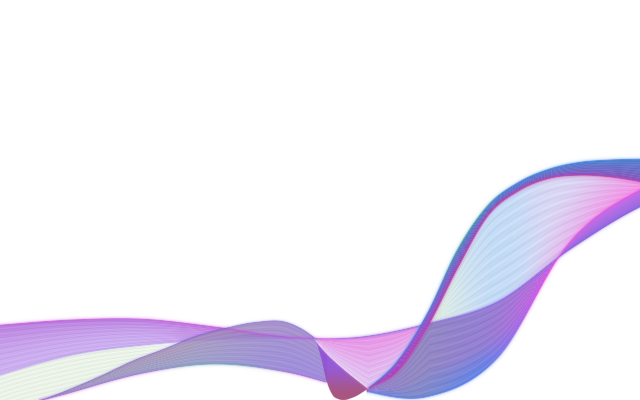
This background is drawn by a WebGL 1 fragment shader. Its source:

```glsl
precision highp float;
// Translucent violet and blue ribbon twisting across a white background.
uniform vec2 u_resolution;

// Cubic interpolation weights for four knots at signed distances d.
vec4 weights(vec4 d) {
  d = abs(d);
  vec4 inner = (1.5 * d - 2.5) * d * d + 1.0;
  vec4 outer = ((-0.5 * d + 2.5) * d - 4.0) * d + 2.0;
  return mix(mix(inner, outer, step(1.0, d)), vec4(0.0), step(2.0, d));
}

float spline(float t, vec4 a, vec4 b, vec4 c) {
  vec4 d = t - vec4(0.0, 1.0, 2.0, 3.0);
  return dot(a, weights(d)) + dot(b, weights(d - 4.0)) + dot(c, weights(d - 8.0));
}

// Height and slope stretch of a curve whose inner knots span lo..hi.
vec2 curve(float x, float lo, float hi, vec4 a, vec4 b, vec4 c) {
  float t = 1.0 + 9.0 * (x - lo) / (hi - lo);
  float h = spline(t, a, b, c);
  float slope = (spline(t + 0.02, a, b, c) - h) * 450.0 / (hi - lo) / 1.6;
  return vec2(h, sqrt(1.0 + slope * slope));
}

vec2 lower(vec2 a, vec2 b) {
  return a.x < b.x ? a : b;
}

float gate(float x, float lo, float hi, float soft) {
  return smoothstep(lo - soft, lo + soft, x) * (1.0 - smoothstep(hi - soft, hi + soft, x));
}

// Smooth coverage between two curves.
float band(float y, vec2 top, vec2 bottom, float px) {
  return smoothstep(-px, px, (top.x - y) / top.y) * smoothstep(-px, px, (y - bottom.x) / bottom.y);
}

float across(float y, vec2 top, vec2 bottom) {
  return clamp((y - bottom.x) / max(top.x - bottom.x, 0.004), 0.0, 1.0);
}

float rim(float y, vec2 edge, float width) {
  return exp(-abs(y - edge.x) / (edge.y * width));
}

// Fine threads running along a ribbon.
float threads(float s, float x) {
  return 0.018 * sin(s * 55.0 + x * 24.0) + 0.012 * sin(s * 117.0 - x * 31.0);
}

void main() {
  vec2 p = gl_FragCoord.xy / u_resolution;
  float x = p.x, y = p.y, px = 0.8 / u_resolution.y;

  // Ribbon edges
  vec2 spine = curve(x, 0.0, 1.0, vec4(0.171, 0.187, 0.2, 0.202),
    vec4(0.183, 0.158, 0.156, 0.19), vec4(0.246, 0.375, 0.483, 0.552));
  vec2 base = curve(x, 0.0, 1.0, vec4(-0.146, -0.035, 0.019, 0.067),
    vec4(0.09, 0.071, 0.027, 0.008), vec4(0.106, 0.392, 0.525, 0.583));
  vec2 under = curve(x, 0.0, 1.0, vec4(0.0, 0.062, 0.112, 0.137),
    vec4(0.15, 0.154, 0.15, 0.15), vec4(0.15));
  vec2 hump = curve(x, 0.065, 0.495, vec4(-0.021, 0.0, 0.029, 0.062),
    vec4(0.098, 0.127, 0.158, 0.179), vec4(0.194, 0.194, 0.15, 0.062));
  vec2 crest = curve(x, 0.573, 1.0, vec4(-0.042, 0.025, 0.096, 0.217),
    vec4(0.377, 0.487, 0.544, 0.577), vec4(0.594, 0.6, 0.602, 0.602));
  vec2 inner = curve(x, 0.573, 1.0, vec4(-0.042, 0.025, 0.071, 0.183),
    vec4(0.331, 0.462, 0.523, 0.554), vec4(0.562, 0.558, 0.546, 0.529));
  vec2 pocket = curve(x, 0.492, 0.5755, vec4(0.171, 0.154, 0.108, 0.046),
    vec4(0.012, 0.002, 0.0, 0.004), vec4(0.01, 0.019, 0.029, 0.042));
  float foldX = clamp((x - 0.492) / 0.0835, 0.0, 1.0);
  vec2 fold = vec2(0.154 - 0.125 * pow(foldX, 0.8), 1.35);
  float left = gate(x, -1.0, 0.495, 0.001);
  float right = gate(x, 0.573, 2.0, 0.001);
  float s, mask;
  vec3 tint, color = vec3(1.0);

  // Pale sheet and upper violet band at the left
  s = across(y, under, base);
  mask = band(y, under, base, px) * (1.0 - smoothstep(0.2, 0.38, x));
  color = mix(color, vec3(0.92, 0.95, 0.91) + threads(s, x), mask);
  s = across(y, spine, under);
  tint = mix(vec3(0.8, 0.69, 0.94), vec3(0.73, 0.5, 0.87), s * s);
  tint = mix(tint, vec3(0.78, 0.43, 0.87), smoothstep(0.2, 0.48, x));
  color = mix(color, tint + threads(s, x), band(y, spine, under, px) * left);

  // Dusky hump
  s = across(y, hump, base);
  tint = mix(vec3(0.55, 0.59, 0.76), vec3(0.65, 0.55, 0.7), s);
  tint = mix(tint, vec3(0.57, 0.48, 0.84), smoothstep(0.26, 0.48, x) * (1.0 - 0.5 * s));
  mask = band(y, hump, base, px) * gate(x, 0.06, 0.511, 0.001);
  color = mix(color, tint + threads(s, x), mask * 0.86);

  // Pink centre
  vec2 floorEdge = fold;
  if (x > 0.5755) floorEdge = inner;
  s = across(y, spine, floorEdge);
  tint = mix(vec3(0.88, 0.79, 0.95), vec3(0.91, 0.58, 0.9), s);
  mask = band(y, spine, floorEdge, px) * gate(x, 0.492, 0.67, 0.001);
  color = mix(color, tint + threads(s, x), mask);

  // Folded pocket
  tint = mix(vec3(0.64, 0.3, 0.48), vec3(0.57, 0.32, 0.83), smoothstep(0.01, 0.09, y));
  mask = band(y, fold, pocket, px) * gate(x, 0.492, 0.5755, 0.001);
  color = mix(color, tint, mask * 0.95);

  // Lower sweep at the right
  vec2 roof = lower(spine, inner);
  s = across(y, roof, base);
  tint = mix(vec3(0.4, 0.52, 0.9), vec3(0.58, 0.5, 0.82), smoothstep(0.0, 0.5, s));
  tint = mix(tint, vec3(0.57, 0.56, 0.72), gate(x, 0.6, 0.7, 0.06) * 0.6);
  tint = mix(tint, vec3(0.84, 0.36, 0.9), smoothstep(0.74, 0.86, x) * (1.0 - 0.6 * s));
  color = mix(color, tint + threads(s, x), band(y, roof, base, px) * right);

  // Pale upper sheet and its shaded far edge
  s = across(y, inner, spine);
  tint = mix(vec3(0.87, 0.93, 0.89), vec3(0.77, 0.86, 0.96), smoothstep(0.67, 0.77, x));
  tint = mix(tint, vec3(0.85, 0.84, 0.95), smoothstep(0.79, 0.87, x));
  tint = mix(tint, vec3(0.95, 0.58, 0.9), smoothstep(0.84, 1.0, x + 0.08 * (0.5 - s)));
  color = mix(color, tint + threads(s, x), band(y, inner, spine, px) * right);
  s = across(y, base, spine);
  tint = mix(vec3(0.58, 0.42, 0.88), vec3(0.78, 0.43, 0.9), s);
  color = mix(color, tint, band(y, base, spine, px) * gate(x, 0.86, 2.0, 0.01));

  // Dark outer crest
  s = across(y, crest, inner);
  tint = mix(vec3(0.54, 0.35, 0.75), vec3(0.33, 0.52, 0.82), s);
  tint = mix(vec3(0.66, 0.3, 0.78), tint, smoothstep(0.62, 0.74, x));
  color = mix(color, tint + threads(s, x), band(y, crest, inner, px) * right);

  // Coloured rims
  tint = mix(vec3(0.77, 0.32, 0.86), vec3(0.5, 0.36, 0.87), smoothstep(0.48, 0.6, x));
  color = mix(color, tint, rim(y, spine, 0.0025) * 0.75);
  color = mix(color, vec3(0.6, 0.5, 0.88), rim(y, under, 0.002) * left * 0.4);
  color = mix(color, vec3(0.43, 0.34, 0.82), rim(y, hump, 0.002) * gate(x, 0.06, 0.495, 0.002) * 0.6);
  tint = mix(vec3(0.67, 0.35, 0.82), vec3(0.35, 0.62, 0.68), gate(x, 0.27, 0.42, 0.06));
  tint = mix(tint, vec3(0.3, 0.48, 0.93), smoothstep(0.48, 0.62, x));
  tint = mix(tint, vec3(0.9, 0.3, 0.88), smoothstep(0.76, 0.86, x));
  mask = gate(x, 0.06, 0.51, 0.002) + right;
  color = mix(color, tint, rim(y, base, 0.0025) * mask * 0.7);
  tint = mix(vec3(0.22, 0.5, 0.88), vec3(0.25, 0.64, 0.6), gate(x, 0.7, 0.77, 0.03));
  color = mix(color, tint, rim(y, crest, 0.0025) * right * 0.75);
  color = mix(color, vec3(0.76, 0.2, 0.64), rim(y, inner, 0.0025) * right * 0.8);
  color = mix(color, vec3(1.0, 0.86, 0.98), rim(y, fold, 0.0015) * gate(x, 0.492, 0.5755, 0.003) * 0.8);
  gl_FragColor = vec4(color, 1.0);
}
```
